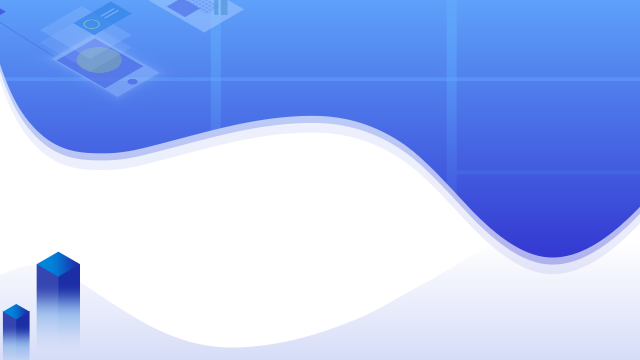
Write a Shadertoy shader that draws this background.

```glsl
#define UNITS 432.0                      // canvas height in drawing units
#define SKY_TOP vec3(0.37, 0.63, 0.98)
#define SKY_LOW vec3(0.20, 0.22, 0.82)
#define BEAM vec3(0.38, 0.69, 1.0)
#define FLOOR_TINT vec3(0.84, 0.865, 0.97)
#define GLASS vec3(0.66, 0.80, 1.0)
#define SCREEN vec3(0.29, 0.42, 0.90)
#define PRISM_DARK vec3(0.11, 0.18, 0.65)
#define PRISM_MIST vec3(0.45, 0.65, 0.90)
#define PRISM_LIGHT vec3(0.0, 0.52, 0.86)
#define BAND_NEAR 8.5                    // depth of the stronger pale band
#define BAND_FAR 20.0                    // depth of the fainter pale band

// Curve knots: x, height, slope
const vec3 WAVE[10] = vec3[10](
    vec3(0, 355, -3.0), vec3(30, 292, -1.35), vec3(125, 248, 0),
    vec3(175, 255, 0.25), vec3(256, 276, 0.25), vec3(375, 293, 0),
    vec3(480, 262, -0.65), vec3(560, 186, -1.07), vec3(663, 123, 0),
    vec3(768, 184, 1.05));
const vec3 HILL[10] = vec3[10](
    vec3(0, 102, 0.35), vec3(40, 114, 0), vec3(100, 91, -0.65),
    vec3(180, 41, -0.52), vec3(277, 15, 0), vec3(430, 50, 0.42),
    vec3(500, 87, 0.54), vec3(585, 137, 0.62), vec3(680, 195, 0.6),
    vec3(768, 250, 0.6));

float pixelSize;

float cover(float d) { return clamp(0.5 - d / pixelSize, 0.0, 1.0); }

// Smooth curve through the knots by cubic Hermite pieces
float curve(vec3 knots[10], float x) {
    float y = knots[0].y;
    for (int i = 0; i < 9; i++) {
        vec3 a = knots[i], b = knots[i + 1];
        if (x < a.x) break;
        float w = b.x - a.x, t = min((x - a.x) / w, 1.0), s = 1.0 - t;
        y = s * s * ((1.0 + 2.0 * t) * a.y + t * w * a.z)
          + t * t * ((1.0 + 2.0 * s) * b.y - s * w * b.z);
    }
    return y;
}

// Positive above the curve
float above(vec3 knots[10], vec2 p) {
    float y = curve(knots, p.x);
    float slope = curve(knots, p.x + 0.5) - y;
    return (p.y - y) / sqrt(1.0 + 4.0 * slope * slope);
}

// Isometric axes: x runs down-right, y runs up-right
vec2 iso(vec2 p) { return 0.5 * vec2(p.x - p.y * 1.732, p.x + p.y * 1.732); }

float box(vec2 p, vec2 halfSize) {
    vec2 q = abs(p) - halfSize;
    return max(q.x, q.y);
}

float slab(vec2 p, vec2 center, vec2 halfSize) { return box(iso(p - center), halfSize); }

float ellipse(vec2 p, vec2 center, float radius) {
    return length((p - center) * vec2(1.0, 1.75)) - radius;
}

void paint(inout vec3 col, vec3 ink, float d, float alpha) {
    col = mix(col, ink, cover(d) * alpha);
}

vec3 skyGradient(float y) { return mix(SKY_LOW, SKY_TOP, clamp((y - 123.0) / 309.0, 0.0, 1.0)); }

// Crossing light beams
void beams(inout vec3 col, vec2 p) {
    float fade = mix(0.12, 0.5, smoothstep(200.0, 432.0, p.y));
    for (int i = 0; i < 2; i++) {
        float k = float(i);
        paint(col, BEAM, abs(p.x - 259.0 - 283.0 * k) - 6.0, fade);
        float row = abs(p.y - 337.0 + 112.0 * k) - 2.2;
        paint(col, BEAM, max(row, 548.0 * k - p.x), fade);
    }
}

// Translucent phone, floating cards and laptop
void devices(inout vec3 col, vec2 p) {
    vec2 cable = p - vec2(0, 405);
    paint(col, SCREEN, max(abs(cable.y + 0.63 * cable.x) - 0.7, p.x - 65.0), 0.6);
    paint(col, SKY_LOW, slab(p, vec2(0, 418), vec2(3.5)), 0.6);

    float phone = slab(p, vec2(126.5, 353), vec2(37.5, 23)) - 2.0;
    col = mix(col, GLASS, 0.2 * exp(-max(phone, 0.0) / 5.0));
    paint(col, GLASS, phone, 0.28);
    paint(col, SCREEN, slab(p, vec2(120, 356), vec2(29, 23)), 0.75);
    paint(col, SCREEN, ellipse(p, vec2(159, 334), 6.0), 0.8);
    paint(col, vec3(0.48, 0.65, 0.70), ellipse(p, vec2(119, 360), 27.0), 0.65);

    for (int i = 0; i < 2; i++)
        paint(col, GLASS, slab(p, vec2(103, 378 + 15 * i), vec2(30, 25)), 0.14 + 0.08 * float(i));
    paint(col, vec3(0.22, 0.53, 0.92), slab(p, vec2(123, 410), vec2(12.5, 22.5)), 0.8);
    paint(col, vec3(0.55, 0.80, 0.70), abs(ellipse(p, vec2(110, 403), 9.0)) - 0.8, 0.7);
    for (int i = 0; i < 2; i++)
        paint(col, GLASS, slab(p, vec2(129 + 5 * i, 417 - 2 * i), vec2(0.8, 8)), 0.5);

    paint(col, GLASS, slab(p, vec2(229, 430), vec2(40, 24)), 0.5);
    paint(col, SCREEN, slab(p, vec2(220, 423), vec2(11, 9)), 0.65);
    vec2 keyCell = abs(fract(iso(p) / 4.0) - 0.5) * 4.0;
    float keys = max(keyCell.x, keyCell.y) - 1.4;
    paint(col, SCREEN, max(keys, slab(p, vec2(243, 427), vec2(13, 8))), 0.3);
    for (int i = 0; i < 2; i++)
        paint(col, BEAM * 0.85, box(p - vec2(259.5 + 9.5 * float(i), 424), vec2(2.5 + 1.5 * float(i), 10)), 0.7);
}

// Column with a bright lid, dissolving downward
void prism(inout vec3 col, vec2 p, vec2 top, float halfWidth, float depth) {
    vec2 q = p - top;
    float t = clamp(-q.y / depth, 0.0, 1.0);
    vec3 body = mix(PRISM_DARK, PRISM_MIST, smoothstep(0.2, 0.6, t));
    float side = cover(-q.x);
    float alpha = (1.0 - smoothstep(0.25, 1.0, t)) * mix(0.88, 1.0, side);
    paint(col, body, max(abs(q.x) - halfWidth, q.y), alpha);
    vec3 lid = mix(PRISM_LIGHT, PRISM_DARK, smoothstep(-0.5, 1.1, q.x / halfWidth));
    paint(col, lid, box(iso(q), vec2(0.5 * halfWidth)), 1.0);
}

void mainImage(out vec4 fragColor, in vec2 fragCoord) {
    pixelSize = UNITS / iResolution.y;
    vec2 p = fragCoord * pixelSize;

    // White ground with a tinted lower hill
    vec3 col = vec3(1);
    float tint = clamp(1.0 - p.y / 142.0, 0.0, 1.0);
    paint(col, FLOOR_TINT, above(HILL, p), tint);
    prism(col, p, vec2(70, 115), 26.0, 110.0);
    prism(col, p, vec2(19.5, 58), 16.0, 75.0);

    // Blue sky and its pale bands
    vec3 sky = skyGradient(p.y);
    paint(col, sky, -above(WAVE, p + vec2(0, BAND_FAR)), 0.10);
    paint(col, sky, -above(WAVE, p + vec2(0, BAND_NEAR)), 0.30);
    beams(sky, p);
    devices(sky, p);
    paint(col, sky, -above(WAVE, p), 1.0);

    fragColor = vec4(col, 1.0);
}
```
